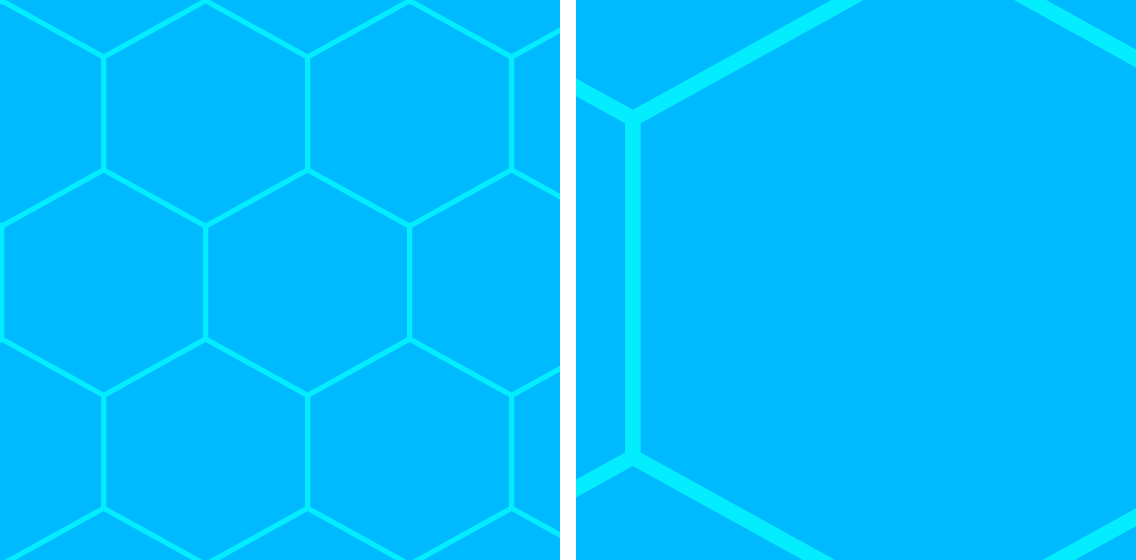
Left: the whole. Right: its middle third, enlarged.
Give the GLSL for this pattern, as a Shadertoy shader.

```glsl
const vec2 PITCH = vec2(0.3642, 0.3021);    // column and row spacing
const vec2 CELL_CENTER = vec2(0.5493, 0.4953);
const float LINE_WIDTH = 0.0093;
const vec3 FILL_COLOR = vec3(0.0, 0.73, 1.0);
const vec3 LINE_COLOR = vec3(0.01, 0.93, 1.0);

// Distance to the border of a pointy-top hexagon, positive inside
float hexInset(vec2 p, vec2 pitch) {
    p = abs(p);
    vec2 apex = vec2(0.0, pitch.y * 2.0 / 3.0);
    vec2 slantNormal = normalize(vec2(pitch.y / 3.0, pitch.x * 0.5));
    return min(pitch.x * 0.5 - p.x, dot(apex - p, slantNormal));
}

// Offset from the nearest point of a rectangular lattice
vec2 repeatCentered(vec2 p, vec2 period) {
    return p - period * floor(p / period + 0.5);
}

// Two interleaved lattices form the staggered rows
float honeycombDistance(vec2 p, vec2 pitch) {
    vec2 period = pitch * vec2(1.0, 2.0);
    float evenRows = hexInset(repeatCentered(p, period), pitch);
    float oddRows = hexInset(repeatCentered(p - period * 0.5, period), pitch);
    return max(evenRows, oddRows);
}

// Antialiased coverage of a line centred on distance zero
float lineMask(float dist, float width, float pixel) {
    return clamp((width * 0.5 - abs(dist)) / pixel + 0.5, 0.0, 1.0);
}

void mainImage(out vec4 fragColor, in vec2 fragCoord) {
    vec2 uv = fragCoord / iResolution.y;
    float pixel = 1.0 / iResolution.y;

    float border = honeycombDistance(uv - CELL_CENTER, PITCH);
    float line = lineMask(border, LINE_WIDTH, pixel);

    fragColor = vec4(mix(FILL_COLOR, LINE_COLOR, line), 1.0);
}
```
